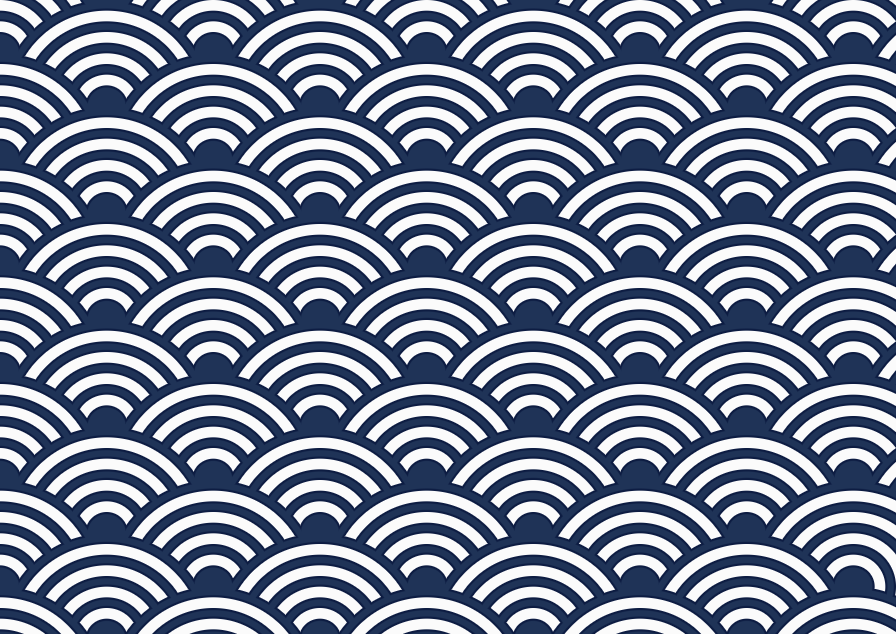
A Shadertoy shader for this pattern:

```glsl
// Seigaiha waves: navy discs with four white rings, laid in staggered rows.
// Each lower row overlaps the one above; the white area is kept as one signed
// distance, so edges and their dark rim follow both rings and overlaps.

const float RADII_ACROSS = 8.4;              // canvas width in disc radii
const float ROW_STEP = 0.5;                  // row spacing in radii
const float RING_INNER = 0.25;               // mid-line of the smallest ring
const float RING_PITCH = 0.2;                // spacing of the rings
const float RING_HALF = 0.05;                // half the ring width
const float RING_LAST = 3.0;                 // index of the largest ring
const float RIM_WIDTH = 0.02;                // dark rim beside white edges
const vec2 MISSING_DISC = vec2(9.0, 12.0);   // column and row left empty
const vec3 NAVY = vec3(0.12, 0.20, 0.34);
const vec3 RIM_NAVY = vec3(0.05, 0.11, 0.26);
const vec3 WHITE = vec3(0.985);

// Signed distance to the white rings of a disc, at radius r
float ringDistance(float r) {
    float ring = clamp(round((r - RING_INNER) / RING_PITCH), 0.0, RING_LAST);
    return abs(r - RING_INNER - ring * RING_PITCH) - RING_HALF;
}

// Signed distance to all visible white, stacking rows from back to front
float whiteDistance(vec2 p) {
    float white = 1.0;
    float nearRow = floor(p.y / ROW_STEP);
    for (int i = -2; i <= 3; i++) {
        float row = nearRow + float(i);
        float stagger = 1.0 - mod(row, 2.0);
        float column = 2.0 * round((p.x - stagger) * 0.5) + stagger;
        if (distance(vec2(column, row), MISSING_DISC) < 0.5) continue;
        float r = length(p - vec2(column, row * ROW_STEP));
        // The disc hides what lies behind it, then adds its own rings
        white = min(max(white, 1.0 - r), ringDistance(r));
    }
    return white;
}

void mainImage(out vec4 fragColor, in vec2 fragCoord) {
    // Radii measured from the top left corner, y downwards
    float pixel = RADII_ACROSS / iResolution.x;
    vec2 p = vec2(fragCoord.x, iResolution.y - fragCoord.y) * pixel;

    float d = whiteDistance(p);
    float rim = 1.0 - smoothstep(0.6 * RIM_WIDTH, 1.4 * RIM_WIDTH, d);
    vec3 ground = mix(NAVY, RIM_NAVY, rim);
    float ink = clamp(0.5 - d / pixel, 0.0, 1.0);
    fragColor = vec4(mix(ground, WHITE, ink), 1.0);
}
```
